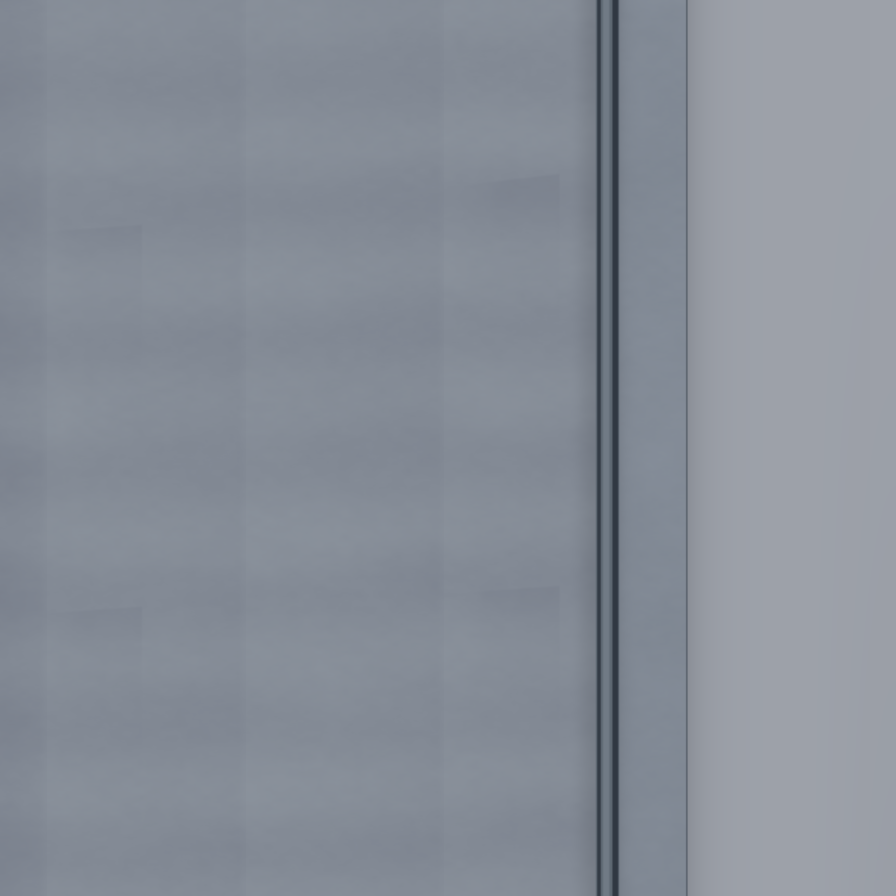
Give the GLSL for this texture, as a WebGL 1 fragment shader.

```glsl
precision highp float;
uniform vec2 u_resolution;

float hash(vec2 p) {
  return fract(sin(dot(p, vec2(127.1, 311.7))) * 43758.5453);
}

float noise(vec2 p) {
  vec2 i = floor(p), f = fract(p);
  f = f * f * (3.0 - 2.0 * f);
  return mix(mix(hash(i), hash(i + vec2(1.0, 0.0)), f.x),
             mix(hash(i + vec2(0.0, 1.0)), hash(i + vec2(1.0)), f.x), f.y);
}

float fbm(vec2 p) {
  float sum = 0.0, amp = 0.5;
  for (int i = 0; i < 4; i++) {
    sum += amp * noise(p);
    p = p * 2.03 + 17.3;
    amp *= 0.5;
  }
  return sum;
}

// Antialiased vertical strip between two x positions
float strip(float x, float left, float right, float soft) {
  return smoothstep(left - soft, left + soft, x) * (1.0 - smoothstep(right - soft, right + soft, x));
}

// Faint overlapping sheets: crisp top and right edges, fading down and left
float sheetShade(vec2 p) {
  float shade = 0.0;
  for (int i = 0; i < 4; i++) {
    float column = mod(float(i), 2.0);
    float row = floor(float(i) / 2.0);
    vec2 corner = vec2(0.159 + 0.466 * column, 0.324 + 0.023 * column + row * (0.426 + 0.034 * column));
    vec2 d = corner - p;
    d.y -= d.x * mix(0.07, 0.12, column * row);
    shade += smoothstep(-0.001, 0.002, d.x) * (1.0 - smoothstep(0.05, 0.13, d.x))
           * smoothstep(-0.001, 0.003, d.y) * exp(-max(d.y, 0.0) * 16.0);
  }
  return shade;
}

vec3 panelColor(vec2 p) {
  float warp = fbm(p * vec2(5.0, 9.0)) - 0.47;
  float across = fract((p.x - 0.052) / 0.222);
  float column = 0.5 - across + smoothstep(0.96, 1.0, across) * 0.5;
  float waves = cos(6.2832 * (p.y - 0.115 - 0.03 * p.x + 0.03 * warp) / 0.143);
  float grain = fbm(p * vec2(70.0, 110.0)) - 0.47;
  float light = 0.014 * column + 0.010 * waves + 0.022 * warp + 0.014 * grain - 0.018 * sheetShade(p);
  light -= 0.015 * (1.0 - smoothstep(0.0, 0.06, p.x));
  return vec3(0.518, 0.546, 0.588) + light * vec3(1.0, 1.05, 0.9);
}

void main() {
  vec2 p = gl_FragCoord.xy / u_resolution;
  float aa = 0.7 / u_resolution.x;
  vec3 color = panelColor(p);

  // Shaded panel edge and raised frame
  color *= 1.0 - 0.09 * smoothstep(0.635, 0.666, p.x) * (1.0 - step(0.68, p.x));
  vec3 frame = vec3(0.508, 0.540, 0.585) + 0.025 * (fbm(p * vec2(12.0, 10.0)) - 0.47)
             + 0.014 * (fbm(p * vec2(70.0, 110.0)) - 0.47);
  frame *= 1.0 - 0.08 * exp(-max(p.x - 0.691, 0.0) * 140.0);
  color = mix(color, frame, smoothstep(0.690 - aa, 0.690 + aa, p.x));

  // Double groove with a lit ridge
  color = mix(color, vec3(0.37, 0.41, 0.45), strip(p.x, 0.665, 0.691, 0.0012));
  color = mix(color, vec3(0.20, 0.23, 0.27), strip(p.x, 0.6665, 0.6705, 0.0012));
  color = mix(color, vec3(0.44, 0.48, 0.52), strip(p.x, 0.673, 0.680, 0.0015));
  color = mix(color, vec3(0.19, 0.22, 0.26), strip(p.x, 0.6835, 0.690, 0.0014));

  // Smooth wall with the frame's contact shadow
  float fromEdge = max(p.x - 0.767, 0.0);
  vec3 wall = vec3(0.615, 0.632, 0.664) - 0.075 * exp(-fromEdge * 48.0);
  wall -= 0.012 * smoothstep(0.12, 0.233, fromEdge) * (1.0 - p.y);
  color = mix(color, wall, smoothstep(0.767 - aa, 0.767 + aa, p.x));
  color = mix(color, vec3(0.34, 0.37, 0.41), 0.8 * strip(p.x, 0.7655, 0.7675, 0.0008));

  gl_FragColor = vec4(color, 1.0);
}
```
